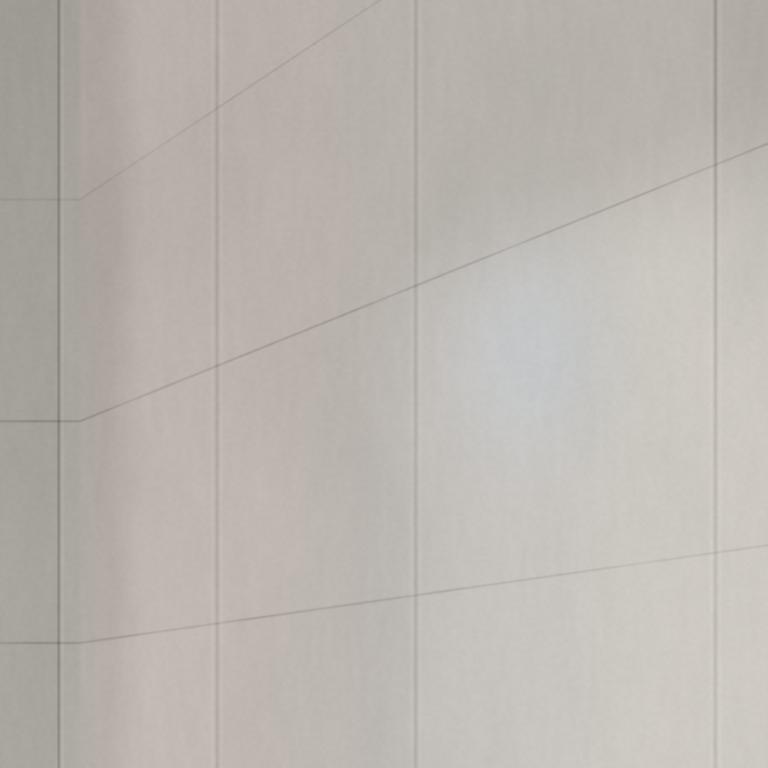
This texture is drawn by a Shadertoy shader. Its source:

```glsl
// Pale concrete wall panels receding from an inner corner, with a soft cool sheen.

float hash(vec2 p) {
    p = fract(p * vec2(0.1031, 0.1137));
    p += dot(p, p.yx + 33.3);
    return fract((p.x + p.y) * p.x * 7.3);
}

float valueNoise(vec2 p) {
    vec2 i = floor(p), f = fract(p);
    f = f * f * (3.0 - 2.0 * f);
    return mix(mix(hash(i), hash(i + vec2(1, 0)), f.x),
               mix(hash(i + vec2(0, 1)), hash(i + vec2(1, 1)), f.x), f.y);
}

// Layered, mutually bent sines for broad stains, about -1 to 1
float stains(vec2 p) {
    float sum = 0.0, amp = 0.5;
    for (int i = 0; i < 4; i++) {
        sum += amp * sin(p.x + 1.3 * sin(p.y)) * cos(p.y + 0.9 * sin(p.x * 0.7));
        p = mat2(1.5, 1.1, -1.1, 1.5) * p + 2.7;
        amp *= 0.6;
    }
    return sum;
}

// Soft joint of a given half width
float joint(float d, float halfWidth) {
    float w = max(halfWidth, 0.8 / iResolution.y);
    return exp(-d * d / (w * w));
}

void mainImage(out vec4 fragColor, in vec2 fragCoord) {
    vec2 p = fragCoord / iResolution.xy;
    const float cornerX = 0.104;
    float side = smoothstep(cornerX - 0.004, cornerX + 0.004, p.x);

    // Perspective panel grid: the side wall is flat, the main wall recedes left
    float depth = max(p.x, cornerX) + 1.0;
    float row = (p.y - 0.006) / (depth * 0.2615) - 0.543;
    float col = (0.7797 - 1.0 / depth) / 0.131;
    vec2 panel = vec2(floor(col), floor(row));

    // Broad light on the main wall
    vec3 wall = mix(vec3(0.725, 0.69, 0.665), vec3(0.755, 0.725, 0.70),
                    smoothstep(0.85, 0.1, p.y));
    wall = mix(wall, vec3(0.715, 0.70, 0.675), 0.8 * smoothstep(0.3, 0.56, p.x));
    float lit = smoothstep(0.42, 0.62, p.x) * smoothstep(1.2, 0.75, row);
    lit = max(lit, 0.75 * smoothstep(0.25, 0.8, p.x) * smoothstep(0.7, 0.1, p.y));
    wall = mix(wall, mix(vec3(0.765, 0.75, 0.735), vec3(0.80, 0.785, 0.757),
                         smoothstep(0.5, 0.95, p.x)), lit);
    wall -= 0.025 * smoothstep(0.5, 0.7, p.y) * smoothstep(0.88, 1.0, p.x);

    // Cool sheen
    vec2 q = (p - vec2(0.69, 0.535)) / vec2(0.09, 0.13);
    wall = mix(wall, vec3(0.765, 0.78, 0.79), 0.85 * exp(-dot(q, q)));

    // Shade beside the corner, with a ragged outer edge
    float ragged = 0.012 * stains(p * vec2(9.0, 13.0));
    wall -= vec3(0.055, 0.052, 0.048) * smoothstep(0.195, 0.13, p.x + ragged);

    // Narrow side wall
    vec3 sideWall = mix(vec3(0.665, 0.653, 0.627), vec3(0.625, 0.61, 0.583), p.y);
    sideWall += 0.015 * smoothstep(0.07, 0.085, p.x);
    vec3 color = mix(sideWall, wall, side);

    // Panel tint, stains, vertical streaks and fine grain
    color += 0.012 * (hash(panel + 17.0) - 0.5) * side;
    color += 0.010 * stains(p * vec2(17.0, 8.0) + 3.0) * vec3(1.0, 0.9, 0.8);
    color += 0.010 * (valueNoise(p * vec2(110.0, 22.0)) - 0.5);
    color += 0.014 * (valueNoise(p * 230.0) - 0.5);

    // Row joints, thin and unevenly worn
    float rowDist = abs(row - round(row)) * 0.2615 * depth;
    float wear = 0.65 + 0.5 * valueNoise(vec2(p.x * 24.0, round(row) * 7.0));
    float rowFade = mix(1.0, 0.6, smoothstep(1.3, 1.9, row));
    rowFade *= mix(1.0, 0.65, smoothstep(0.55, 0.75, p.x) * step(row, 0.5));
    color -= 0.085 * wear * rowFade * joint(rowDist, 0.0017);

    // Column joints, strongest at the near end
    float colDist = abs(col - round(col)) * 0.131 * depth * depth;
    float colInk = 0.055 + 0.05 * smoothstep(0.8, 0.95, p.x) * smoothstep(0.2, 0.9, p.y);
    color -= colInk * step(-0.5, col) * joint(colDist, 0.0023);
    color += 0.015 * step(-0.5, col) * joint(colDist - 0.006, 0.002);

    // Dark double seam on the side wall
    color -= 0.12 * joint(p.x - 0.0765, 0.0018);
    color += 0.025 * joint(p.x - 0.0815, 0.0018);

    fragColor = vec4(color, 1.0);
}
```
